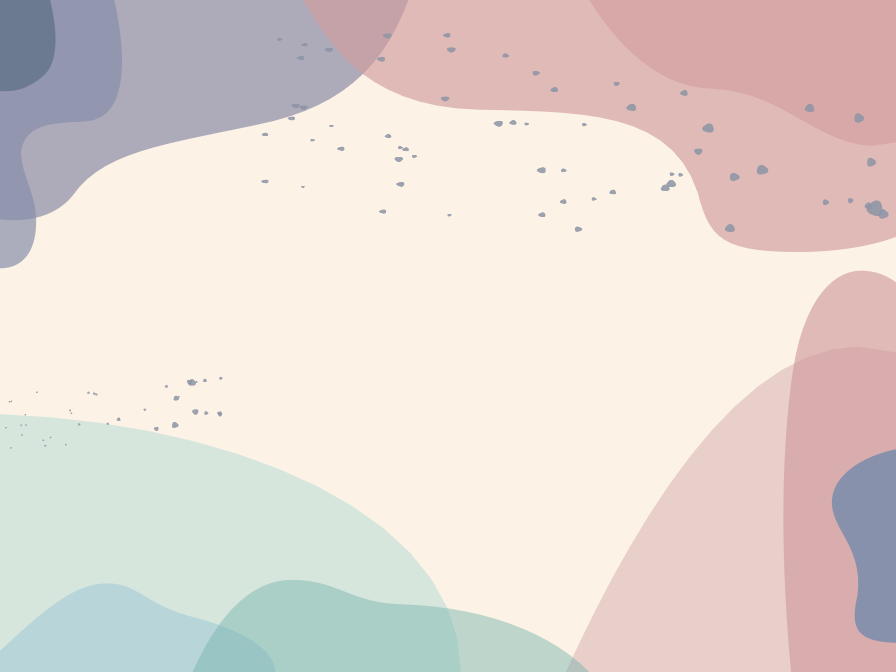
This background is drawn by a WebGL 1 fragment shader. Its source:

```glsl
precision highp float;
// Abstract pastel background: translucent organic blobs in the corners of a cream
// field, with two sprays of slate paint flecks. Each blob is a path of cubic curves,
// flattened to segments that give an even-odd test and an edge distance.

uniform vec2 u_resolution;

const vec2 CANVAS = vec2(7.68, 5.76);  // canvas size in drawing units
const vec3 ROSE = vec3(0.82, 0.61, 0.62);

vec2 point;          // current position, in drawing units
float pixelSize;     // one pixel, in drawing units
vec3 color;          // painted colour so far

// Path state
vec2 pathOrigin, pen;
float edgeDist2;
bool inside;

void lineTo(vec2 target) {
  vec2 edge = target - pen, rel = point - pen;
  vec2 nearest = rel - edge * clamp(dot(rel, edge) / dot(edge, edge), 0.0, 1.0);
  edgeDist2 = min(edgeDist2, dot(nearest, nearest));
  if ((pen.y > point.y) != (target.y > point.y)) {
    if (rel.x < edge.x * rel.y / edge.y) inside = !inside;
  }
  pen = target;
}

// Starts at an anchor beyond the canvas, then enters at the first visible point
void beginPath(vec2 anchor, vec2 start) {
  pathOrigin = anchor;
  pen = anchor;
  edgeDist2 = 1e4;
  inside = false;
  lineTo(start);
}

void curveTo(vec2 b, vec2 c, vec2 d) {
  vec2 a = pen;
  for (int i = 1; i <= 14; i++) {
    float t = float(i) / 14.0, s = 1.0 - t;
    lineTo(s * s * s * a + 3.0 * s * t * (s * b + t * c) + t * t * t * d);
  }
}

void fillPath(vec3 tint, float alpha) {
  lineTo(pathOrigin);
  float signedDist = sqrt(edgeDist2) * (inside ? 1.0 : -1.0);
  color = mix(color, tint, alpha * clamp(0.5 + signedDist / pixelSize, 0.0, 1.0));
}

vec4 hash4(float n) {
  return fract(sin(n * vec4(12.99, 78.23, 39.43, 57.71) + 1.7) * 4375.85);
}

// A wobbly, slightly flattened fleck of paint
void fleck(vec2 center, float radius, float flatness, float phase) {
  vec2 rel = (point - center) * vec2(1.0, flatness);
  float wobble = 1.0 + 0.1 * sin(3.0 * atan(rel.y, rel.x + 1e-5) + phase);
  float cover = clamp(0.5 + (radius * wobble - length(rel)) / pixelSize, 0.0, 1.0);
  color = mix(color, vec3(0.55, 0.58, 0.65), 0.85 * cover);
}

void main() {
  point = gl_FragCoord.xy / u_resolution * CANVAS;
  pixelSize = CANVAS.y / u_resolution.y;
  color = vec3(0.988, 0.949, 0.898);

  // Upper left: lavender, periwinkle and slate
  beginPath(vec2(-1.0, 7.0), vec2(0.0, 3.88));
  curveTo(vec2(0.25, 3.85), vec2(0.48, 3.91), vec2(0.62, 4.08));
  curveTo(vec2(0.88, 4.46), vec2(1.4, 4.52), vec2(2.2, 4.69));
  curveTo(vec2(2.9, 4.83), vec2(3.28, 5.16), vec2(3.5, 5.76));
  fillPath(vec3(0.68, 0.67, 0.73), 1.0);
  beginPath(vec2(-1.0, 7.0), vec2(0.98, 5.76));
  curveTo(vec2(1.08, 5.31), vec2(1.1, 4.81), vec2(0.8, 4.73));
  curveTo(vec2(0.6, 4.69), vec2(0.22, 4.76), vec2(0.18, 4.46));
  curveTo(vec2(0.18, 4.26), vec2(0.31, 4.11), vec2(0.31, 3.86));
  curveTo(vec2(0.31, 3.61), vec2(0.2, 3.46), vec2(0.0, 3.46));
  fillPath(vec3(0.52, 0.55, 0.66), 0.68);
  beginPath(vec2(-1.0, 7.0), vec2(0.43, 5.76));
  curveTo(vec2(0.5, 5.46), vec2(0.5, 5.21), vec2(0.36, 5.1));
  curveTo(vec2(0.25, 5.01), vec2(0.15, 4.97), vec2(0.0, 4.98));
  fillPath(vec3(0.42, 0.48, 0.57), 1.0);

  // Upper right: two rose layers
  beginPath(vec2(9.0, 7.0), vec2(2.6, 5.76));
  curveTo(vec2(2.85, 5.31), vec2(3.2, 4.84), vec2(4.1, 4.82));
  curveTo(vec2(5.0, 4.8), vec2(5.75, 4.81), vec2(5.98, 4.11));
  curveTo(vec2(6.08, 3.71), vec2(6.2, 3.6), vec2(6.85, 3.6));
  curveTo(vec2(7.2, 3.6), vec2(7.5, 3.66), vec2(7.68, 3.73));
  fillPath(ROSE, 0.65);
  beginPath(vec2(9.0, 7.0), vec2(5.05, 5.76));
  curveTo(vec2(5.3, 5.36), vec2(5.65, 5.01), vec2(6.1, 5.0));
  curveTo(vec2(6.7, 4.98), vec2(7.0, 4.52), vec2(7.48, 4.51));
  lineTo(vec2(7.68, 4.54));
  fillPath(vec3(0.847, 0.66, 0.66), 1.0);

  // Lower right: pale hill, tall rose arch and blue pebble
  beginPath(vec2(9.0, -1.0), vec2(4.85, 0.0));
  curveTo(vec2(5.4, 1.21), vec2(6.3, 2.78), vec2(7.35, 2.79));
  lineTo(vec2(7.68, 2.74));
  fillPath(vec3(0.91, 0.81, 0.79), 1.0);
  beginPath(vec2(9.0, -1.0), vec2(6.78, 0.0));
  curveTo(vec2(6.68, 1.06), vec2(6.7, 1.96), vec2(6.8, 2.61));
  curveTo(vec2(6.9, 3.21), vec2(7.15, 3.44), vec2(7.38, 3.44));
  curveTo(vec2(7.5, 3.44), vec2(7.6, 3.4), vec2(7.68, 3.34));
  fillPath(ROSE, 0.65);
  beginPath(vec2(9.0, 1.0), vec2(7.68, 1.91));
  curveTo(vec2(7.35, 1.84), vec2(7.12, 1.66), vec2(7.13, 1.44));
  curveTo(vec2(7.14, 1.21), vec2(7.4, 1.06), vec2(7.35, 0.66));
  curveTo(vec2(7.28, 0.36), vec2(7.35, 0.26), vec2(7.68, 0.25));
  fillPath(vec3(0.53, 0.57, 0.67), 1.0);

  // Lower left: mint dome, aqua and teal mounds
  beginPath(vec2(-1.0, -1.0), vec2(0.0, 2.21));
  curveTo(vec2(2.0, 2.14), vec2(3.95, 1.36), vec2(3.95, 0.0));
  fillPath(vec3(0.84, 0.9, 0.865), 1.0);
  beginPath(vec2(-1.0, -1.0), vec2(0.0, 0.18));
  curveTo(vec2(0.4, 0.56), vec2(0.65, 0.76), vec2(0.92, 0.76));
  curveTo(vec2(1.2, 0.76), vec2(1.25, 0.56), vec2(1.7, 0.46));
  curveTo(vec2(2.05, 0.36), vec2(2.35, 0.21), vec2(2.36, 0.0));
  fillPath(vec3(0.72, 0.84, 0.85), 1.0);
  beginPath(vec2(3.0, -1.0), vec2(1.65, 0.0));
  curveTo(vec2(1.9, 0.56), vec2(2.2, 0.79), vec2(2.5, 0.79));
  curveTo(vec2(2.9, 0.79), vec2(3.0, 0.59), vec2(3.45, 0.58));
  curveTo(vec2(4.1, 0.56), vec2(4.7, 0.36), vec2(5.05, 0.0));
  fillPath(vec3(0.45, 0.7, 0.68), 0.45);

  // Flecks: a wide band above and a small spray at left, both coarser rightwards
  for (int i = 0; i < 60; i++) {
    vec4 h = hash4(float(i) + 1.0);
    float x = mix(1.8, 7.65, h.x), along = h.x * h.x;
    float y = 4.75 - 0.12 * (x - 3.0) + (h.y - 0.5) * mix(1.9, 1.1, h.x);
    fleck(vec2(x, y), 0.015 + 0.02 * h.z + 0.055 * along * h.w * h.w,
          mix(2.0, 1.0, h.x), 6.28 * h.z);
  }
  for (int i = 0; i < 36; i++) {
    vec4 h = hash4(float(i) + 101.0);
    float y = mix(2.1, 2.35, h.x) + (h.y - 0.5) * mix(0.7, 0.35, h.x);
    fleck(vec2(1.9 * h.x, y), 0.007 + 0.035 * h.x * h.x * h.z, 1.1, 6.28 * h.w);
  }

  gl_FragColor = vec4(color, 1.0);
}
```
